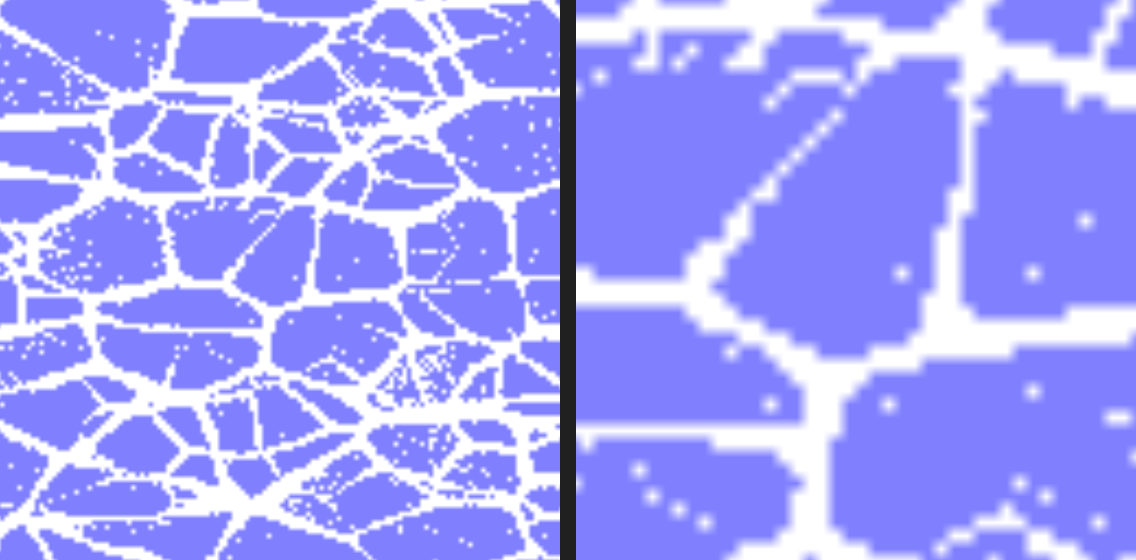
Left, the full canvas; right, a detail of the centre.
Write a Shadertoy shader that draws this texture.

```glsl
// Draws white, broken cracks between flattened blue stones, with crumbs, on a soft coarse grid.

const float GRID = 128.0;

// Integer hash: two random values in 0..1 for a lattice point
vec2 hash2(vec2 p, uint seed) {
    uvec2 q = uvec2(ivec2(p)) * uvec2(1597u, 3812u) + seed * uvec2(7919u, 6271u);
    q = q * 1664525u + 1013904223u;
    q.x += q.y * 1664525u;
    q.y += q.x * 1664525u;
    q ^= q >> 16u;
    q.x += q.y * 1664525u;
    q.y += q.x * 1664525u;
    q ^= q >> 16u;
    return vec2(q & 65535u) / 65535.0;
}

float valueNoise(vec2 p, uint seed) {
    vec2 i = floor(p), f = fract(p);
    f = f * f * (3.0 - 2.0 * f);
    float low = mix(hash2(i, seed).x, hash2(i + vec2(1, 0), seed).x, f.x);
    float high = mix(hash2(i + vec2(0, 1), seed).x, hash2(i + vec2(1, 1), seed).x, f.x);
    return mix(low, high, f.y);
}

// Distances to the nearest and second nearest stone border (canvas units), and a stone id
vec3 stones(vec2 uv, vec2 scale, uint seed) {
    vec2 p = uv * scale, base = floor(p), f = fract(p);
    vec2 home = vec2(0), toHome = vec2(0);
    float nearest = 9.0;
    for (int y = -1; y <= 1; y++)
    for (int x = -1; x <= 1; x++) {
        vec2 cell = vec2(x, y);
        vec2 r = cell + hash2(base + cell, seed) - f;
        if (dot(r, r) < nearest) {
            nearest = dot(r, r);
            home = cell;
            toHome = r;
        }
    }
    float first = 9.0, second = 9.0;
    for (int y = -2; y <= 2; y++)
    for (int x = -2; x <= 2; x++) {
        vec2 cell = home + vec2(x, y);
        if (x == 0 && y == 0) continue;
        vec2 r = cell + hash2(base + cell, seed) - f;
        vec2 across = normalize(r - toHome + 1e-5);
        float d = dot(0.5 * (r + toHome), across) / length(across * scale);
        second = min(second, max(first, d));
        first = min(first, d);
    }
    return vec3(first, second, hash2(base + home, seed + 9u).x);
}

// 1 where a grid point is crack or crumb, 0 where it is stone
float crackAt(vec2 texel) {
    vec2 uv = (texel + 0.5) / GRID;
    vec2 grain = hash2(texel, 5u);
    vec2 bent = uv + 0.018 * (vec2(valueNoise(uv * 12.0, 1u), valueNoise(uv * 12.0, 2u)) - 0.5);
    float rough = 0.004 * (grain.x - 0.5);

    // Main cracks, swelling at the junctions
    vec3 stone = stones(bent, vec2(4.4, 7.4), 23u);
    float halfWidth = mix(0.001, 0.015, valueNoise(uv * vec2(8.0, 10.0), 3u));
    halfWidth += 0.007 * (1.0 - smoothstep(0.0, 0.035, stone.y));
    float crack = step(stone.x + rough, halfWidth);

    // Finer cracks that fade in and out
    float patches = valueNoise(uv * 4.0, 4u);
    vec3 shard = stones(bent, vec2(6.5, 11.0), 41u);
    float fineWidth = 0.009 * smoothstep(0.45, 0.8, patches) - 0.001;
    crack = max(crack, step(shard.x + rough, fineWidth));

    // Crumbs gathered in a few stones
    float density = 0.004 + 0.5 * pow(stone.z, 6.0) * smoothstep(0.2, 0.75, valueNoise(uv * 9.0, 6u));
    return max(crack, step(grain.y, density));
}

void mainImage(out vec4 fragColor, in vec2 fragCoord) {
    vec2 g = fragCoord / iResolution.y * GRID - 0.5;
    vec2 i = floor(g), f = fract(g);

    // Blend the four surrounding grid points
    float low = mix(crackAt(i), crackAt(i + vec2(1, 0)), f.x);
    float high = mix(crackAt(i + vec2(0, 1)), crackAt(i + vec2(1, 1)), f.x);
    float crack = mix(low, high, f.y);

    vec3 stoneBlue = vec3(0.502, 0.502, 1.0);
    fragColor = vec4(mix(stoneBlue, vec3(1.0), crack), 1.0);
}
```
